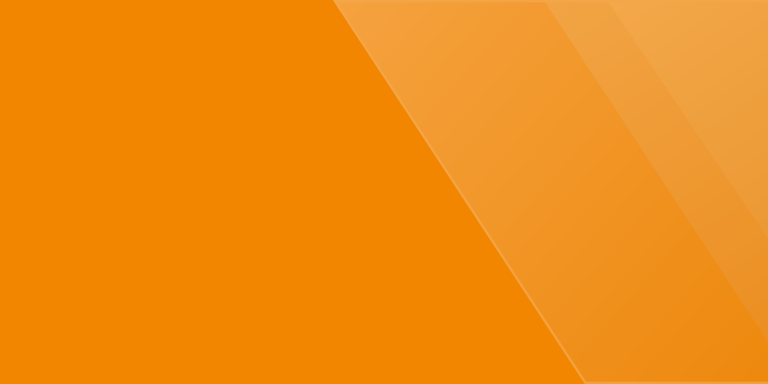
Give the GLSL for this background, as a Shadertoy shader.

```glsl
// Flat orange field with three overlapping slanted glass panels on the right.
// Each panel is a half-plane cut by a leaning edge and filled with a diagonal
// gradient; a thin pale rim outlines the largest one.

#define BASE_COLOR vec3(0.950, 0.525, 0.000)
#define RIM_COLOR  vec3(0.960, 0.655, 0.290)
#define RIM_WIDTH  0.006
#define RIM_ALPHA  0.75
#define LEAN       0.656

// Signed distance to a leaning edge that meets the top at x = topX;
// positive to the right.
float edgeDistance(vec2 p, float topX, float lean) {
    return (p.x - topX - lean * (1.0 - p.y)) / sqrt(1.0 + lean * lean);
}

// Linear gradient between two colours placed at points a and b.
vec3 gradient(vec2 p, vec2 a, vec2 b, vec3 colorA, vec3 colorB) {
    vec2 axis = b - a;
    return mix(colorA, colorB, clamp(dot(p - a, axis) / dot(axis, axis), 0.0, 1.0));
}

// Antialiased coverage of the positive side of a distance.
float coverage(float d, float pixel) {
    return clamp(d / pixel + 0.5, 0.0, 1.0);
}

void mainImage(out vec4 fragColor, in vec2 fragCoord) {
    // Canvas units: x in 0..2, y in 0..1
    vec2 p = fragCoord / iResolution.xy * vec2(2.0, 1.0);
    float pixel = 1.0 / iResolution.y;

    float wide   = edgeDistance(p, 0.867, LEAN);
    float middle = edgeDistance(p, 1.416, LEAN);
    float corner = edgeDistance(p, 1.580, LEAN + 0.020);

    // Panel fills, brightest at the upper left of each
    vec3 wideFill = gradient(p, vec2(0.87, 1.0), vec2(2.0, 0.0),
        vec3(0.960, 0.635, 0.250), vec3(0.930, 0.535, 0.050));
    vec3 middleFill = gradient(p, vec2(1.42, 1.0), vec2(2.0, 0.1),
        vec3(0.948, 0.645, 0.270), vec3(0.922, 0.558, 0.130));
    vec3 cornerFill = gradient(p, vec2(1.58, 1.0), vec2(2.0, 0.38),
        vec3(0.955, 0.660, 0.290), vec3(0.920, 0.598, 0.200));

    // Stack the panels
    float inside = coverage(wide, pixel);
    vec3 color = mix(BASE_COLOR, wideFill, inside);
    color = mix(color, middleFill, coverage(middle, pixel));
    color = mix(color, cornerFill, coverage(corner, pixel));

    // Pale rim along the slanted, lower and upper sides of the wide panel
    float border = min(wide, min(p.y, 1.0 - p.y));
    float rim = inside * coverage(RIM_WIDTH - border, pixel);
    color = mix(color, RIM_COLOR, RIM_ALPHA * rim);

    fragColor = vec4(color, 1.0);
}
```
